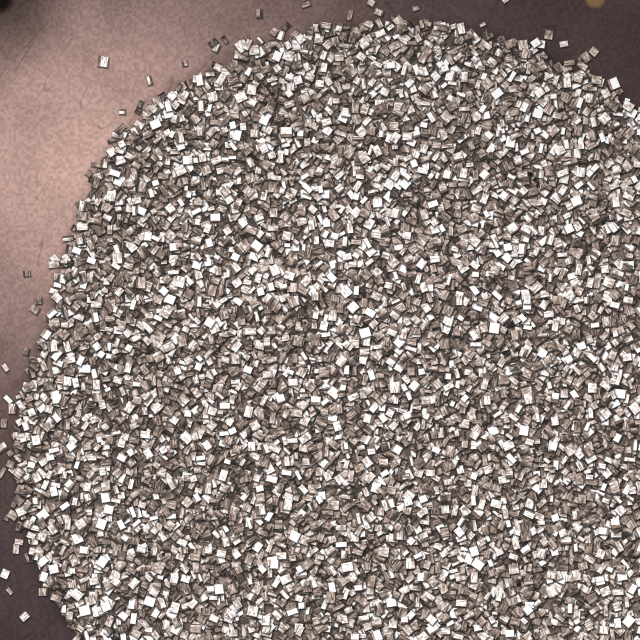
This texture is drawn by a Shadertoy shader. Its source:

```glsl
// A broad heap of small metallic cube grains on a dim, rosy, worn tabletop.
// Jittered grids of rotated boxes are painted in layers, each grain with a
// shadow, a lit face, a darker side and fine striations; a dented disc bounds it.

const int LAYERS = 6;
const vec2 HEAP_CENTER = vec2(0.61, 0.36);
const vec2 DENT_DIRECTION = vec2(-0.956, 0.292);

vec3 hash3(vec2 p) {
    vec3 q = fract(p.xyx * vec3(0.1031, 0.1030, 0.0973));
    q += dot(q, q.yxz + 33.33);
    return fract((q.xxy + q.yzz) * q.zyx);
}

float noise(vec2 p) {
    vec2 i = floor(p), f = fract(p);
    f = f * f * (3.0 - 2.0 * f);
    float low = mix(hash3(i).x, hash3(i + vec2(1, 0)).x, f.x);
    float high = mix(hash3(i + vec2(0, 1)).x, hash3(i + 1.0).x, f.x);
    return mix(low, high, f.y);
}

mat2 rotation(float a) {
    return mat2(cos(a), -sin(a), sin(a), cos(a));
}

float boxDistance(vec2 p, vec2 halfSize) {
    vec2 q = abs(p) - halfSize;
    return length(max(q, 0.0)) + min(max(q.x, q.y), 0.0);
}

float cover(float d, float blur) {
    return 1.0 - smoothstep(-blur, blur, d);
}

// Neutral at both ends of the range, warm in the middle.
vec3 metal(float tone) {
    float t = clamp(tone, 0.0, 0.985);
    return t - vec3(0.0, 0.48, 0.76) * t * t * (1.0 - t);
}

// Signed distance to the heap outline, negative inside.
float heapDistance(vec2 p) {
    vec2 v = p - HEAP_CENTER;
    float r = length(v);
    float facing = dot(v / max(r, 0.001), DENT_DIRECTION);
    float radius = 0.606 - 0.052 * exp(-14.0 * (1.0 - facing));
    return r - radius + 0.012 * (noise(p * 16.0) - 0.5);
}

vec3 tabletop(vec2 p) {
    vec2 q = (p - vec2(0.16, 0.74)) / vec2(0.43, 0.36);
    vec3 col = mix(vec3(0.27, 0.22, 0.225), vec3(0.74, 0.61, 0.57), exp(-dot(q, q)));
    col *= mix(0.55, 1.0, smoothstep(0.0, 0.14, length(p - vec2(0.0, 1.0))));
    // Mottling, speckle and hairline scratches
    col *= 0.87 + 0.10 * noise(p * 22.0) + 0.18 * noise(p * 260.0);
    vec2 s = rotation(0.9) * p;
    float scratch = 1.0 - smoothstep(0.0, 0.03, abs(noise(s * vec2(9.0, 48.0)) - 0.5));
    col *= 1.0 - 0.14 * scratch * smoothstep(0.45, 0.7, noise(p * 30.0 + 7.0));
    // Corner crumbs
    col = mix(col, vec3(0.10, 0.08, 0.07), cover(length(p - vec2(0.0, 1.0)) - 0.018, 0.008));
    return mix(col, vec3(0.50, 0.39, 0.27), cover(length(p - vec2(0.93, 1.003)) - 0.015, 0.004));
}

void paintGrain(inout vec3 col, vec2 v, vec2 halfSize, float angle, vec3 rnd, float shade, float blur) {
    mat2 turn = rotation(angle);
    vec2 q = turn * v;
    vec2 shadowPoint = turn * (v - vec2(0.0008, -0.0016));
    float shadow = cover(boxDistance(shadowPoint, halfSize + 0.0005), blur + 0.0010);
    col = mix(col, metal(0.14), 0.78 * shadow);

    // Lit face with a slope, striations and sometimes a dark second facet
    float tone = mix(0.42, 0.98, rnd.x) + 0.35 * step(0.80, rnd.y);
    tone += 0.26 * (rnd.z - 0.5) * q.x / halfSize.x;
    tone += 0.42 * (noise(q * vec2(210.0, 520.0) + rnd.xy * 90.0) - 0.5);
    float facet = smoothstep(-blur, blur, q.y - halfSize.y * mix(0.2, 1.4, rnd.z));
    tone *= shade * mix(1.0, 0.5, facet);
    float face = boxDistance(q, halfSize - 0.0009) - 0.0007;
    col = mix(col, metal(tone), cover(face, blur));
}

void paintLayer(inout vec3 col, vec2 p, float layer, float blur) {
    float depth = layer / float(LAYERS - 1);
    float cell = mix(0.0175, 0.0205, depth);
    vec2 shift = hash3(vec2(layer, 5.0)).xy;
    vec2 home = floor((p + shift) / cell);
    for (int y = -1; y <= 1; y++)
    for (int x = -1; x <= 1; x++) {
        vec2 id = home + vec2(x, y);
        vec3 place = hash3(id + layer * 71.0);
        vec3 form = hash3(id + layer * 71.0 + 311.0);
        vec3 look = hash3(id + layer * 71.0 + 617.0);
        vec2 center = (id + 0.5 + 0.8 * (place.xy - 0.5)) * cell - shift;
        // Dense inside, with rare strays thinning outward
        float d = heapDistance(center);
        float chance = d < 0.0 ? mix(0.95, 0.74, depth) : 0.20 * exp(-65.0 * d);
        if (form.x > chance) continue;
        vec2 halfSize = cell * vec2(mix(0.24, 0.44, form.y), mix(0.15, 0.40, form.z));
        paintGrain(col, p - center, halfSize, place.z * 6.2832, look, mix(0.84, 1.07, depth), blur);
    }
}

void mainImage(out vec4 fragColor, in vec2 fragCoord) {
    vec2 p = fragCoord / iResolution.y;
    float blur = max(0.0009, 0.75 / iResolution.y);
    float d = heapDistance(p);
    vec3 col = tabletop(p);
    // Contact shade and the bed between grains
    col *= 1.0 - 0.22 * cover(d - 0.004, 0.014);
    col = mix(col, metal(0.26 + 0.3 * noise(p * 130.0)), cover(d + 0.012, 0.008));
    for (int i = 0; i < LAYERS; i++) paintLayer(col, p, float(i), blur);
    // Broad falloff toward the upper right
    col *= 1.05 - 0.09 * smoothstep(0.55, 1.1, length(p * vec2(0.6, 0.85)));
    fragColor = vec4(clamp(col, 0.0, 1.0), 1.0);
}
```
